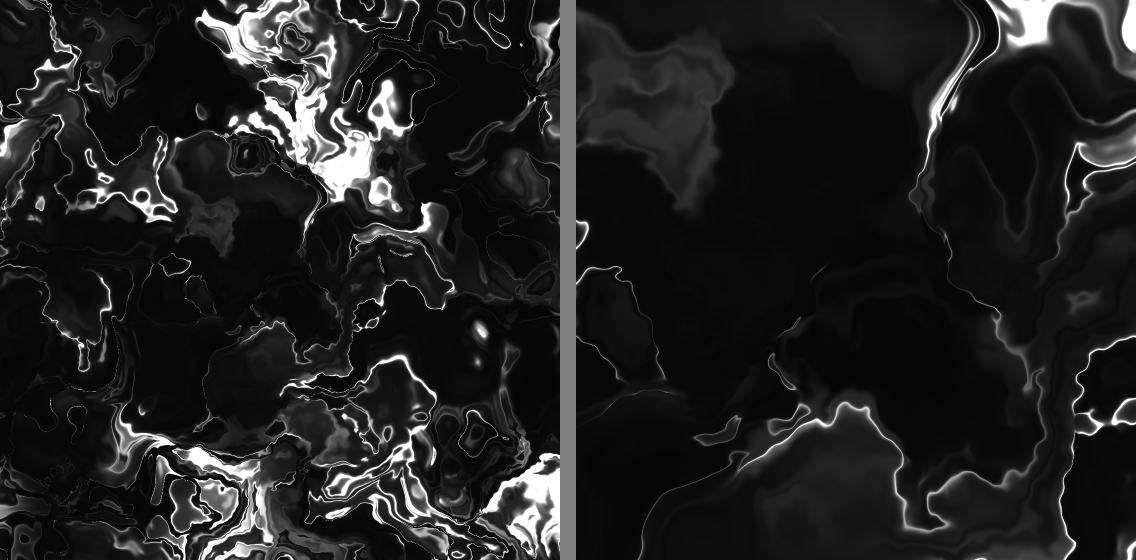
Left: the whole. Right: its middle third, enlarged.
A WebGL 2 fragment shader for this texture:

```glsl
#version 300 es
precision highp float;
// Glossy white filaments and faint smoke folded over a near-black ground.
// A plane is warped repeatedly by value noise; light then falls off with
// distance from the zero contour of a last noise field, broken by a second.

uniform vec2 u_resolution;
out vec4 fragColor;

const float CELLS = 8.2;          // noise cells across the canvas
const int   FOLDS = 3;            // number of warp passes
const float FOLD_AMOUNT = 0.86;   // displacement per pass, in cells
const float OCTAVE_GAIN = 0.42;
const float FRAY_CELLS = 120.0;   // fine raggedness of the edges
const float FRAY_AMOUNT = 0.0034;
const float LINE_WIDTH = 0.046;   // field distance that reaches white
const float LINE_FLOOR = 0.022;   // dims the weaker lines
const float LINE_BREAK = 0.16;    // cuts lines into tapered strokes
const float FALLOFF = 1.65;
const float POWER_SPREAD = 1.5;   // variation between strong and weak lines
const float SHARP_SIDE = 1.7;     // steep flank of each line
const float SMOKY_SIDE = 0.75;    // gentle flank of each line
const float SMOKE = 0.16;         // streaked grey veils
const float GROUND = 0.024;
const int   SAMPLES = 2;          // antialiasing grid per side

float hash(vec2 p) {
    return fract(sin(dot(p, vec2(127.1, 311.7))) * 43758.5453);
}

// Value noise from -1 to 1
float noise(vec2 p) {
    vec2 cell = floor(p);
    vec2 f = fract(p);
    f = f * f * f * (f * (f * 6.0 - 15.0) + 10.0);
    float low = mix(hash(cell), hash(cell + vec2(1.0, 0.0)), f.x);
    float high = mix(hash(cell + vec2(0.0, 1.0)), hash(cell + vec2(1.0)), f.x);
    return 2.0 * mix(low, high, f.y) - 1.0;
}

float fbm(vec2 p) {
    float sum = 0.0;
    float gain = 1.0;
    for (int i = 0; i < 3; i++) {
        sum += gain * noise(p);
        p = mat2(1.6, 1.2, -1.2, 1.6) * p + 17.3;
        gain *= OCTAVE_GAIN;
    }
    return sum;
}

vec2 noisePair(vec2 p) {
    return vec2(fbm(p + vec2(1.7, 9.2)), fbm(p + vec2(38.3, 22.8)));
}

float filaments(vec2 uv) {
    // Ragged edges, in patches
    vec2 fray = vec2(noise(uv * FRAY_CELLS), noise(uv * FRAY_CELLS + 51.0));
    float patches = smoothstep(-0.5, 0.6, noise(uv * CELLS + 43.0));
    vec2 p = (uv + FRAY_AMOUNT * patches * fray) * CELLS + 5.0;

    // Folding
    vec2 folded = p;
    for (int i = 0; i < FOLDS; i++) {
        folded += FOLD_AMOUNT * noisePair(folded + 13.0 * float(i));
    }

    // Lines with one sharp and one smoky flank
    float field = noise(folded + 71.0) + 0.15 * noise(folded * 2.7 + 31.0);
    field *= field < 0.0 ? SHARP_SIDE : SMOKY_SIDE;
    float gap = LINE_FLOOR + LINE_BREAK * abs(noise(folded * 1.1 + 113.0));
    float power = exp(POWER_SPREAD * noise(mix(p, folded, 0.4) * 1.2 + 97.0));
    float light = pow(LINE_WIDTH * power / length(vec2(field, gap)), FALLOFF);

    // Veils
    float veil = max(noise(folded * 1.4 + 151.0), 0.0);
    veil *= smoothstep(-0.2, 0.8, noise(p * 0.9 + 131.0));
    return min(GROUND + light + SMOKE * veil, 0.995);
}

void main() {
    float shade = 0.0;
    for (int y = 0; y < SAMPLES; y++) {
        for (int x = 0; x < SAMPLES; x++) {
            vec2 offset = (vec2(x, y) + 0.5) / float(SAMPLES) - 0.5;
            shade += filaments((gl_FragCoord.xy + offset) / u_resolution.y);
        }
    }
    fragColor = vec4(vec3(shade / float(SAMPLES * SAMPLES)), 1.0);
}
```
